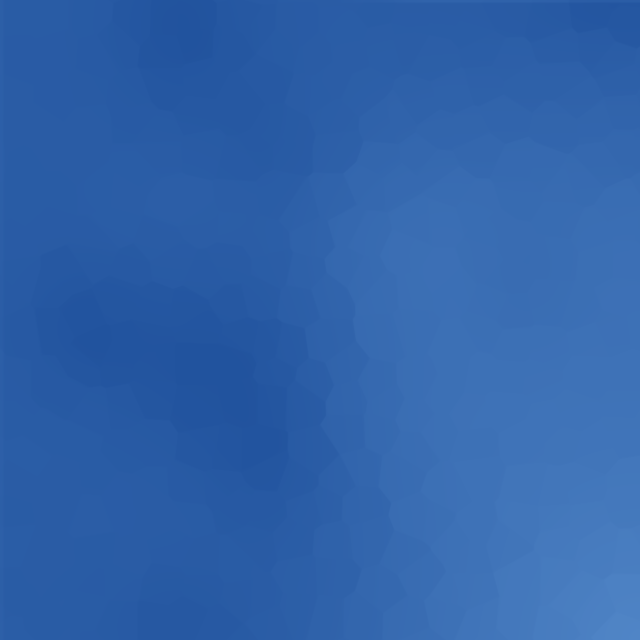
Reproduce this background procedurally as a WebGL 1 fragment shader.

```glsl
precision highp float;

uniform vec2 u_resolution;

const vec3 DEEP_BLUE = vec3(0.125, 0.320, 0.615);
const vec3 PALE_BLUE = vec3(0.340, 0.550, 0.800);
const float CELLS = 18.0;
const float EDGE_SHARPNESS = 60.0;

vec2 hash2(vec2 p) {
    vec2 q = vec2(dot(p, vec2(127.1, 311.7)), dot(p, vec2(269.5, 183.3)));
    return fract(sin(q) * 43758.5453);
}

// Soft elliptical spot, 1 at its centre
float spot(vec2 p, vec2 center, vec2 radius) {
    vec2 d = (p - center) / radius;
    return exp(-dot(d, d));
}

// Brightness of the underlying smooth field
float toneField(vec2 p) {
    float tone = 0.17;

    // Light right side and corner glow
    tone += 0.28 * smoothstep(0.38, 0.72, p.x) * (1.0 - smoothstep(0.6, 1.0, p.y));
    tone += 0.47 * exp(-3.6 * distance(p, vec2(1.0, 0.0)));
    tone += 0.06 * spot(p, vec2(0.57, 0.62), vec2(0.12));
    tone += 0.05 * spot(p, vec2(0.30, 0.69), vec2(0.12, 0.08));

    // Dark pools through the centre left
    tone -= 0.16 * spot(p, vec2(0.32, 0.43), vec2(0.15, 0.13));
    tone -= 0.13 * spot(p, vec2(0.13, 0.49), vec2(0.10, 0.10));
    tone -= 0.13 * spot(p, vec2(0.42, 0.28), vec2(0.11, 0.12));

    // Dark patches near the borders
    tone -= 0.15 * spot(p, vec2(0.28, 0.96), vec2(0.11, 0.13));
    tone -= 0.13 * spot(p, vec2(0.98, 0.99), vec2(0.15, 0.06));
    tone -= 0.10 * spot(p, vec2(0.28, 0.02), vec2(0.12, 0.10));
    tone -= 0.10 * spot(p, vec2(0.62, 0.08), vec2(0.17, 0.20));
    tone -= 0.06 * spot(p, vec2(0.42, 0.78), vec2(0.10, 0.12));
    tone -= 0.07 * spot(p, vec2(0.83, 0.57), vec2(0.07, 0.10));
    return tone;
}

// Flat irregular cells with gently blended borders
float facetTone(vec2 p, float cells) {
    vec2 grid = p * cells;
    vec2 base = floor(grid);
    float total = 0.0;
    float weightSum = 0.0;
    for (int y = -1; y <= 1; y++) {
        for (int x = -1; x <= 1; x++) {
            vec2 id = base + vec2(float(x), float(y));
            vec2 site = id + mix(vec2(0.1), vec2(0.9), hash2(id));
            float weight = exp(-EDGE_SHARPNESS * distance(grid, site));
            float variation = 0.025 * (hash2(id + 37.0).x - 0.5);
            total += weight * (toneField(site / cells) + variation);
            weightSum += weight;
        }
    }
    return total / weightSum;
}

// Thin pale line along the left and upper right borders
float rim(vec2 p) {
    float left = 1.0 - smoothstep(0.003, 0.008, p.x);
    float top = smoothstep(0.994, 0.998, p.y) * smoothstep(0.5, 0.7, p.x);
    return 0.05 * left + 0.12 * top;
}

void main() {
    vec2 uv = gl_FragCoord.xy / u_resolution;
    float tone = mix(toneField(uv), facetTone(uv, CELLS), 0.7) + rim(uv);
    gl_FragColor = vec4(mix(DEEP_BLUE, PALE_BLUE, clamp(tone, 0.0, 1.0)), 1.0);
}
```
